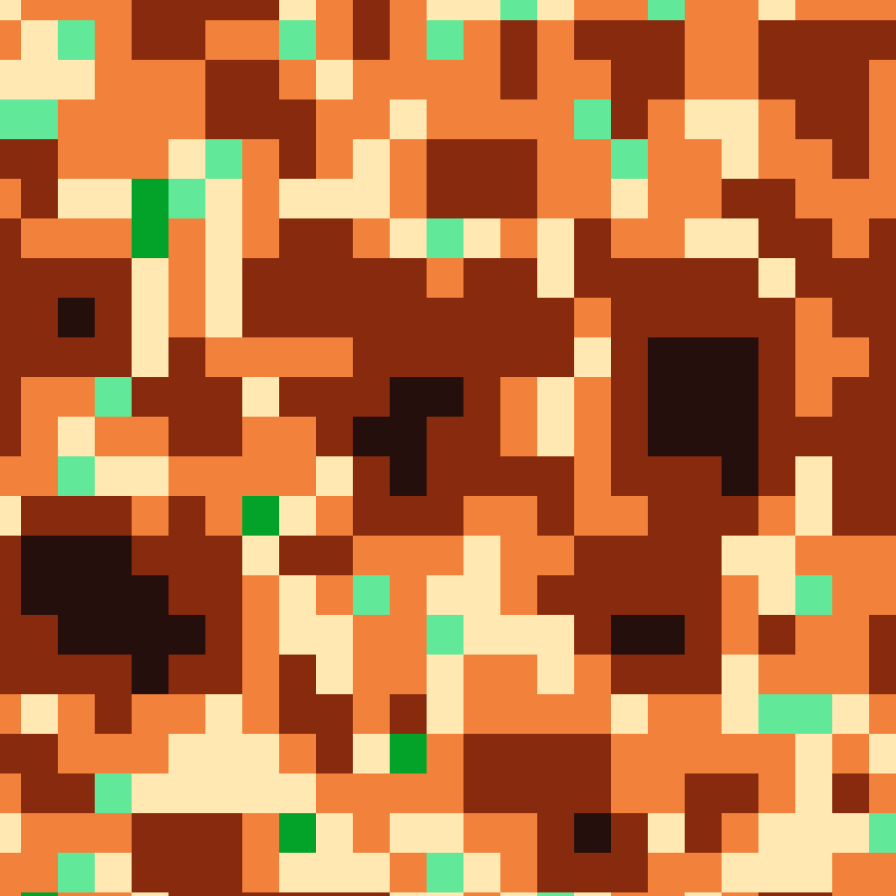
Write a WebGL 1 fragment shader that draws this texture.

```glsl
precision highp float;
uniform vec2 u_resolution;

const vec2 GRID = vec2(24.3, 22.6);     // cells across the canvas
const vec2 GRID_SHIFT = vec2(0.43, 0.91);
const int WAVES = 16;

const vec3 BLACK = vec3(0.14, 0.06, 0.05);
const vec3 BROWN = vec3(0.535, 0.165, 0.05);
const vec3 ORANGE = vec3(0.95, 0.51, 0.23);
const vec3 CREAM = vec3(1.0, 0.91, 0.70);
const vec3 MINT = vec3(0.38, 0.91, 0.60);
const vec3 GREEN = vec3(0.01, 0.64, 0.16);

float hash(vec2 p) {
  return fract(sin(dot(p, vec2(127.1, 311.7))) * 43758.5453);
}

// Sum of plane waves, scaled to unit variance
float waveField(vec2 p, float seed) {
  float sum = 0.0;
  float power = 0.0;
  for (int i = 0; i < WAVES; i++) {
    float n = float(i);
    float t = n / float(WAVES - 1);
    float angle = 0.6 + 2.7 * (fract(n * 0.618 + 0.3) - 0.5);
    float frequency = 10.0 + 40.0 * t * t;
    float amplitude = 1.0 - 0.6 * t;
    float phase = 6.2832 * hash(vec2(n, seed));
    vec2 direction = vec2(cos(angle), sin(angle));
    sum += amplitude * sin(frequency * dot(p, direction) + phase);
    power += 0.5 * amplitude * amplitude;
  }
  return sum / sqrt(power);
}

// Bands by distance from the vein centre
vec3 veinColor(float d) {
  vec3 color = GREEN;
  color = mix(color, MINT, step(0.014, d));
  color = mix(color, CREAM, step(0.065, d));
  color = mix(color, ORANGE, step(0.28, d));
  color = mix(color, BROWN, step(0.79, d));
  return mix(color, BLACK, step(1.94, d));
}

vec3 cellColor(vec2 cell) {
  vec2 center = (cell + 0.5 - GRID_SHIFT) / GRID;
  float grain = 0.2 * (hash(cell + 7.0) - 0.5);
  return veinColor(abs(waveField(center, 3.0) + grain));
}

void main() {
  vec2 uv = gl_FragCoord.xy / u_resolution;
  vec2 g = uv * GRID + GRID_SHIFT;

  // Blend the four cells around the nearest corner over one pixel
  vec2 corner = floor(g + 0.5);
  vec2 pixel = GRID / u_resolution;
  vec2 blend = clamp((g - corner) / pixel + 0.5, 0.0, 1.0);
  vec3 lower = mix(cellColor(corner - 1.0), cellColor(corner - vec2(0.0, 1.0)), blend.x);
  vec3 upper = mix(cellColor(corner - vec2(1.0, 0.0)), cellColor(corner), blend.x);
  gl_FragColor = vec4(mix(lower, upper, blend.y), 1.0);
}
```
